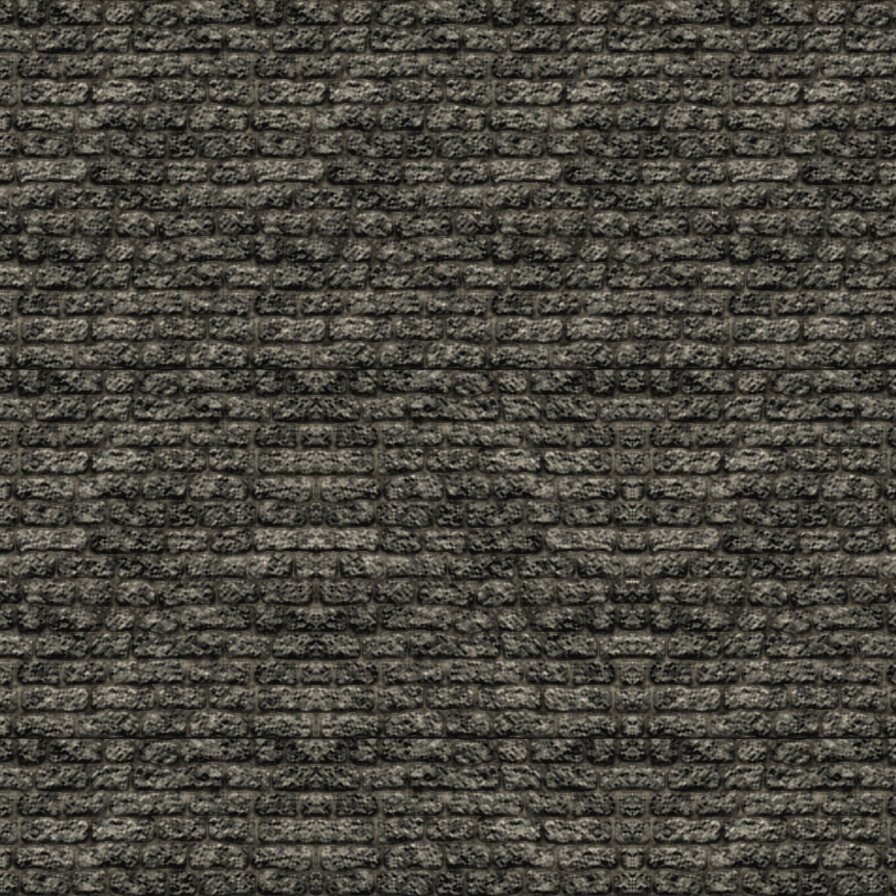
A Shadertoy shader for this texture:

```glsl
// Weathered grey stone wall: irregular courses in repeating, partly mirrored panels.

const float COURSES = 34.0;        // stone rows down the canvas
const float TILE = 9.0;            // repeat size, in courses
const float PANEL = 14.0;          // courses between horizontal seams
const float FOLD = 12.0;           // spacing of mirror axes below the first seam
const float MORTAR = 0.085;        // half width of the joints, in courses
const float CORNER = 0.24;         // stone corner radius
const float JITTER = 0.58;         // variation of stone length
const float STONE_TONE = 0.325;
const float MORTAR_TONE = 0.30;
const float GRAIN = 0.68;          // strength of the mottling
const float RELIEF = 0.46;         // strength of the lit roughness
const vec3 STONE_TINT = vec3(1.0, 0.97, 0.87);
const vec3 MORTAR_TINT = vec3(1.0, 0.94, 0.81);

float hash(vec2 p) {
    return fract(sin(dot(p, vec2(127.1, 311.7))) * 43758.5453);
}

// Value noise that repeats after "period" lattice cells.
float noise(vec2 p, float period) {
    vec2 i = floor(p), f = fract(p);
    f = f * f * (3.0 - 2.0 * f);
    vec2 a = mod(i, period), b = mod(i + 1.0, period);
    return mix(mix(hash(a), hash(vec2(b.x, a.y)), f.x),
               mix(hash(vec2(a.x, b.y)), hash(b), f.x), f.y);
}

// Rough stone surface; diagonal lattices hide the grid and still repeat with the tile.
float roughness(vec2 p) {
    vec2 diagonal = vec2(p.x - p.y, p.x + p.y);
    float coarse = noise(diagonal * 2.0 + 0.4, TILE * 2.0);
    float medium = noise(p * vec2(4.0, 6.0) + 0.7, TILE * 12.0);
    float fine = noise(diagonal * 7.0 + 0.2, TILE * 7.0);
    return 0.28 * coarse + 0.34 * medium + 0.38 * fine;
}

// Position of a vertical joint, in stone lengths.
float joint(float index, float row, float count) {
    return index + JITTER * (hash(vec2(mod(index, count), row + 20.0)) - 0.5);
}

float roundedBox(vec2 p, vec2 halfSize, float radius) {
    vec2 q = abs(p) - halfSize + radius;
    return length(max(q, 0.0)) + min(max(q.x, q.y), 0.0) - radius;
}

void mainImage(out vec4 fragColor, in vec2 fragCoord) {
    vec2 uv = fragCoord / iResolution.xy;
    vec2 wall = vec2(uv.x, 1.0 - uv.y) * COURSES;
    float pixel = COURSES / iResolution.y;

    // Panels: plain repeats above the first seam, mirrored repeats below.
    float mirrored = FOLD - abs(mod(wall.x, 2.0 * FOLD) - FOLD);
    vec2 p = vec2(wall.y < PANEL ? mod(wall.x, TILE) : mirrored, mod(wall.y, PANEL));

    // Uneven stone outlines.
    vec2 bend = vec2(noise(p + 3.3, TILE), noise(p + 6.7, TILE)) - 0.5;
    vec2 chip = vec2(noise(p * 4.0, TILE * 4.0), noise(p * 4.0 + 9.5, TILE * 4.0)) - 0.5;
    vec2 q = p + 0.22 * bend + 0.10 * chip;

    // Locate the stone in its course.
    float row = mod(floor(q.y), TILE);
    float count = 4.0 + step(0.65, hash(vec2(row, 5.0)));
    float stoneLength = TILE / count;
    float along = q.x / stoneLength - hash(vec2(row, 9.0));
    float id = floor(along);
    if (along < joint(id, row, count)) id -= 1.0;
    else if (along > joint(id + 1.0, row, count)) id += 1.0;
    float left = joint(id, row, count);
    float right = joint(id + 1.0, row, count);
    float height = fract(q.y);
    vec2 center = vec2((along - 0.5 * (left + right)) * stoneLength, height - 0.5);
    vec2 halfSize = vec2(0.5 * (right - left) * stoneLength, 0.5) - MORTAR;
    float d = roundedBox(center, halfSize, CORNER);
    float stone = 1.0 - smoothstep(-0.5, 0.5, d / max(pixel, 0.09));

    // Mottled, top-lit surface with a tone for each stone.
    float grain = roughness(p) - 0.5;
    float relief = roughness(p + vec2(0.03, 0.09)) - 0.5 - grain;
    float stoneHash = hash(vec2(mod(id, count), row + 40.0));
    float rim = smoothstep(-0.22, -0.03, d) * (0.5 - height);
    float stoneTone = STONE_TONE + 0.10 * (stoneHash - 0.5) + 0.12 * bend.x
                    + GRAIN * grain - RELIEF * relief + 0.26 * rim;

    // Mortar, with a few pale vertical joints.
    float nearest = id + step(0.5 * (left + right), along);
    float pale = step(0.86, hash(vec2(mod(nearest, count), row + 60.0)))
               * smoothstep(0.5, 0.35, abs(height - 0.5));
    float mortarTone = MORTAR_TONE + 0.5 * grain + 0.14 * chip.x + 0.14 * pale;

    // Broken shadow around each stone, heaviest below it.
    float shade = mix(0.10, 0.62, smoothstep(0.1, 0.9, height)) * (1.0 + 0.9 * chip.y);
    float shadow = shade * exp(-pow((d - 0.02) / 0.085, 2.0));
    vec3 color = mix(MORTAR_TINT * mortarTone, STONE_TINT * stoneTone, stone);
    color *= 1.0 - shadow;

    // Thin dark seams between panels.
    float seam = abs(mod(wall.y + 0.5 * PANEL, PANEL) - 0.5 * PANEL);
    float seamLine = 1.0 - smoothstep(0.03, 0.03 + pixel, seam);
    color *= 1.0 - 0.55 * seamLine * step(1.0, wall.y);

    fragColor = vec4(clamp(color, 0.05, 1.0), 1.0);
}
```
